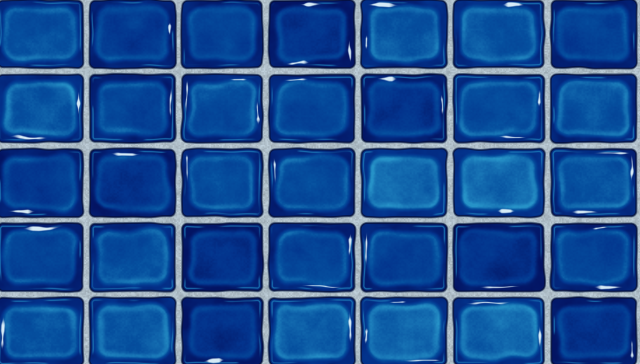
A WebGL 2 fragment shader for this texture:

```glsl
#version 300 es
precision highp float;
// Glazed blue ceramic tiles, seven across and five down, set in pale grout.
// Each cell is a wobbly rounded box: dark rim, pooled bright edge, mottled face.
// Hashes per tile choose its tone and which rims catch white glints.
uniform vec2 u_resolution;
out vec4 fragColor;

// Layout, in canvas heights
const vec2 PITCH = vec2(0.2534, 0.2045);
const vec2 ORIGIN = vec2(-0.016, -0.0136);
const float GROUT_HALF = 0.0085;
const float TILE_RADIUS = 0.016;
const float FACE_INSET = 0.021;
const float FACE_RADIUS = 0.034;
const float EDGE_WOBBLE = 0.005;
const float COLUMN_BEND = 0.014;
const float GLINT_DEPTH = 0.014;
const float GLINT_CHANCE = 0.36;

// Palette
const vec3 DEEP = vec3(0.01, 0.08, 0.39);
const vec3 COBALT = vec3(0.01, 0.20, 0.55);
const vec3 AZURE = vec3(0.02, 0.31, 0.62);
const vec3 SKY = vec3(0.11, 0.49, 0.73);
const vec3 INK = vec3(0.01, 0.04, 0.20);
const vec3 GROUT = vec3(0.69, 0.75, 0.79);
const vec3 GROUT_SHADE = vec3(0.34, 0.42, 0.51);
const vec3 GLINT = vec3(0.88, 0.96, 0.99);

float hash(vec2 p) {
    return fract(sin(dot(p, vec2(127.1, 311.7))) * 43758.5453);
}

float noise(vec2 p) {
    vec2 i = floor(p), f = fract(p);
    f = f * f * (3.0 - 2.0 * f);
    return mix(mix(hash(i), hash(i + vec2(1, 0)), f.x),
               mix(hash(i + vec2(0, 1)), hash(i + vec2(1, 1)), f.x), f.y);
}

float fbm(vec2 p) {
    float sum = 0.0, amp = 0.5;
    for (int i = 0; i < 4; i++) {
        sum += amp * noise(p);
        p = p * 2.1 + 7.3;
        amp *= 0.5;
    }
    return sum;
}

float roundBox(vec2 p, vec2 halfSize, float r) {
    vec2 q = abs(p) - halfSize + r;
    return length(max(q, 0.0)) + min(max(q.x, q.y), 0.0) - r;
}

// Glaze colour from thick and dark (0) to thin and light (1)
vec3 glaze(float tone) {
    float t = clamp(tone, 0.0, 1.15) * 3.0;
    vec3 c = mix(DEEP, COBALT, clamp(t, 0.0, 1.0));
    c = mix(c, AZURE, clamp(t - 1.0, 0.0, 1.0));
    return mix(c, SKY, clamp(t - 2.0, 0.0, 1.45));
}

// White reflections running along randomly chosen rims of one tile
float glints(vec2 q, vec2 halfSize, vec2 id, vec2 p, float aa) {
    float sum = 0.0;
    for (int side = 0; side < 4; side++) {
        float k = float(side);
        float facing = side % 2 == 0 ? 1.0 : -1.0;
        bool upright = side < 2;
        float depth = upright ? halfSize.x - facing * q.x : halfSize.y - facing * q.y;
        float along = upright ? q.y / halfSize.y : q.x / halfSize.x;
        float seed = hash(id + k * 5.17 + 2.3);
        float center = mix(-0.55, 0.55, hash(id + k * 3.71 + 9.1));
        float span = mix(0.2, 0.6, hash(id + k * 1.93 + 4.7));
        float taper = 1.0 - smoothstep(0.4, 1.0, abs(along - center) / span);
        taper *= 1.0 - smoothstep(0.72, 0.86, abs(along));
        float swell = noise(vec2(along * 4.0 + seed * 40.0, k + 3.0));
        float width = taper * mix(0.0008, 0.0065, swell * swell);
        float path = GLINT_DEPTH + 0.007 * (noise(p * 24.0 + k * 8.0) - 0.5);
        float streak = 1.0 - smoothstep(width - aa, width + aa, abs(depth - path));
        sum += streak * taper * step(seed, GLINT_CHANCE);
    }
    return min(sum, 1.0);
}

void main() {
    vec2 p = gl_FragCoord.xy / u_resolution.y;
    float aa = 1.0 / u_resolution.y;

    // Hand-laid grid: the middle columns lean slightly left
    vec2 g = p - ORIGIN;
    g.x += COLUMN_BEND * smoothstep(0.49, 0.73, p.x) * (1.0 - smoothstep(1.25, 1.5, p.x));
    vec2 id = floor(g / PITCH);
    vec2 q = (fract(g / PITCH) - 0.5) * PITCH;
    vec2 halfSize = PITCH * 0.5 - GROUT_HALF;
    float wobble = noise(p * 22.0) - 0.5;
    float d = roundBox(q, halfSize, TILE_RADIUS) + wobble * EDGE_WOBBLE;
    float face = roundBox(q, halfSize - FACE_INSET, FACE_RADIUS)
               + (noise(p * 17.0 + 31.0) - 0.5) * 0.014;

    // Grout, grainy and shaded where it meets the tiles
    float grain = noise(p * 260.0) * 0.6 + noise(p * 90.0) * 0.4;
    vec3 grout = GROUT * (0.86 + 0.26 * grain);
    grout = mix(grout, GROUT_SHADE, 0.85 * (1.0 - smoothstep(0.0, 0.0045, d)));

    // Glaze: mottled face, brighter pooled edge, dark rim
    float tone = mix(0.2, 0.86, hash(id + 1.7));
    float mottle = fbm(p * 16.0 + id * 3.0) - 0.47;
    float speckle = noise(p * 210.0) - 0.5;
    float pool = exp(-pow((face + 0.007) / 0.009, 2.0)) * (0.4 + noise(p * 14.0 + 5.0));
    float inner = tone + 0.42 * mottle + 0.07 * speckle + 0.22 * pool;
    float rim = tone * 0.45 - 0.08 + 0.4 * mottle;
    vec3 tile = glaze(mix(inner, rim, smoothstep(-0.006, 0.012, face)));

    // Faint broken reflection on the rim, then the ink-dark outer lip
    float sheen = exp(-pow((d + 0.0085) / 0.0022, 2.0));
    tile = mix(tile, SKY, 0.75 * sheen * smoothstep(0.48, 0.8, noise(p * 19.0 + 60.0)));
    tile = mix(tile, INK, 0.85 * smoothstep(-0.0055, -0.001, d));
    tile = mix(tile, GLINT, 0.95 * glints(q, halfSize, id, p, aa));

    fragColor = vec4(mix(tile, grout, smoothstep(-aa, aa, d)), 1.0);
}
```
